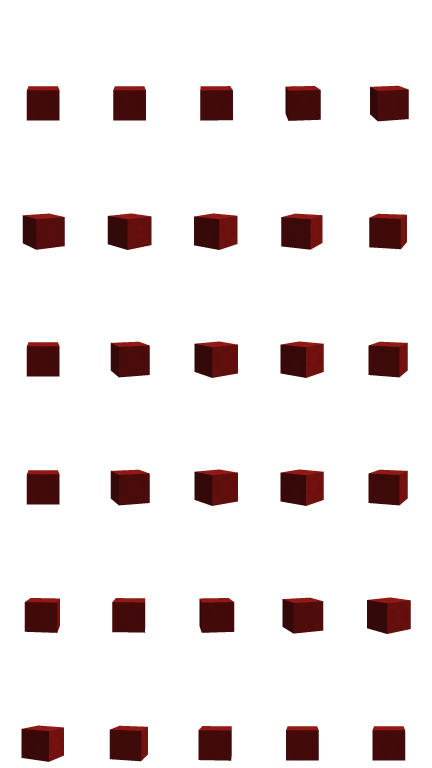
Reproduce this pattern procedurally as a WebGL 1 fragment shader.

```glsl
precision highp float;

uniform vec2 u_resolution;

// Yaw of the cube in degrees: ease in, steady turn, ease out
float yawAt(float frame) {
  if (frame < 9.5) return 93.0 * smoothstep(1.0, 12.0, frame);
  if (frame < 19.5) return 18.0 * mod(frame, 5.0);
  return 98.0 * smoothstep(20.0, 28.0, frame) - 8.0;
}

vec3 turn(vec3 v, float c, float s) {
  return vec3(c * v.x - s * v.z, v.y, s * v.x + c * v.z);
}

// Layered sines for a faint mottling of the faces
float mottle(vec3 q) {
  return sin(q.x * 5.0 + 2.0 * sin(q.y * 4.0)) * sin(q.z * 6.0 + q.y * 7.0);
}

vec3 faceColor(vec3 normal, vec3 hit) {
  vec3 side = mix(vec3(0.20, 0.035, 0.035), vec3(0.26, 0.04, 0.04),
                  smoothstep(-0.9, 0.0, normal.x));
  side = mix(side, vec3(0.46, 0.07, 0.06), smoothstep(0.1, 1.0, normal.x));
  vec3 top = vec3(0.57, 0.10, 0.08);
  return mix(side, top, step(0.5, normal.y)) * (1.0 + 0.04 * mottle(hit));
}

vec3 sheet(vec2 uv) {
  vec2 grid = uv * vec2(5.0, 6.0);
  vec2 cell = mod(floor(grid), vec2(5.0, 6.0));
  vec2 p = (fract(grid) - vec2(0.5, 0.2)) * vec2(5.57, 8.26);
  float yaw = radians(yawAt((5.0 - cell.y) * 5.0 + cell.x));
  float c = cos(yaw), s = sin(yaw);

  // Ray from a raised eye through the plane of the cube's centre
  vec3 eye = vec3(0.0, 3.5, 19.35);
  vec3 origin = turn(eye, c, s);
  vec3 ray = turn(vec3(p, 0.0) - eye, c, s) + 0.00013;

  // Box slabs
  vec3 middle = -origin / ray;
  vec3 reach = abs(vec3(1.0, 0.92, 1.0) / ray);
  vec3 enter = middle - reach;
  vec3 leave = middle + reach;
  float near = max(enter.x, max(enter.y, enter.z));
  float far = min(leave.x, min(leave.y, leave.z));
  if (near > far) return vec3(1.0);

  vec3 normal = -sign(ray) * step(vec3(near), enter);
  return faceColor(turn(normal, c, -s), origin + near * ray);
}

void main() {
  // Average of 4 by 4 samples smooths every edge
  vec3 sum = vec3(0.0);
  for (int y = 0; y < 4; y++) {
    for (int x = 0; x < 4; x++) {
      vec2 offset = (vec2(float(x), float(y)) + 0.5) / 4.0 - 0.5;
      sum += sheet((gl_FragCoord.xy + offset) / u_resolution);
    }
  }
  gl_FragColor = vec4(sum / 16.0, 1.0);
}
```
